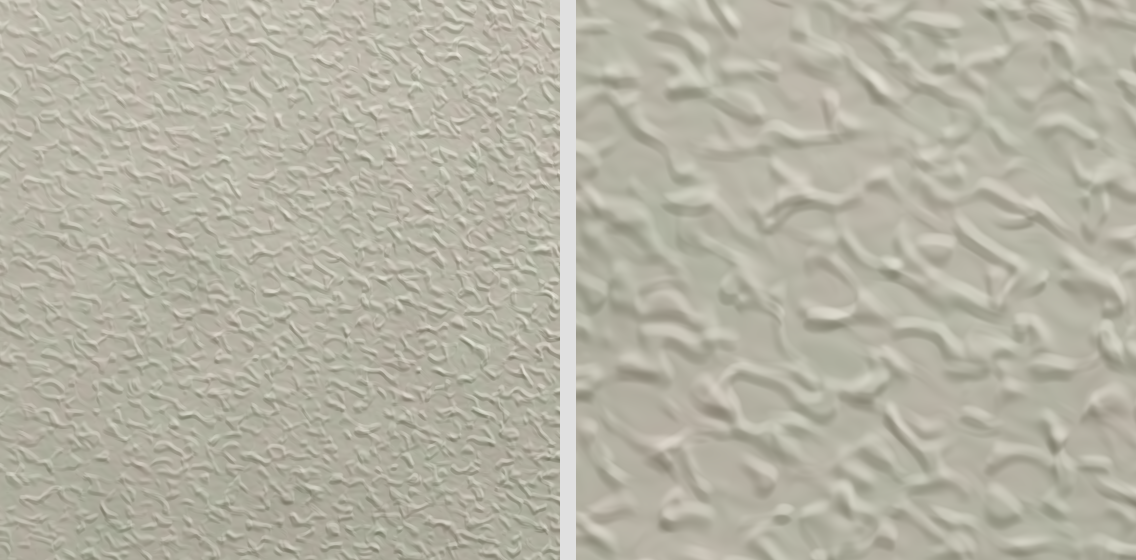
Left, the full canvas; right, a detail of the centre.
Write a WebGL 2 fragment shader that draws this texture.

```glsl
#version 300 es
precision highp float;
// Draws a matte grey-beige plaster wall with short wrinkled ridges lit from above.

uniform vec2 u_resolution;
out vec4 fragColor;

// Unit gradient from the sine hash of a lattice point
vec2 latticeGradient(vec2 cell) {
  float angle = 6.2832 * fract(sin(dot(cell, vec2(127.1, 311.7))) * 43758.545);
  return vec2(cos(angle), sin(angle));
}

// Gradient noise, roughly -0.7 to 0.7
float noise(vec2 p) {
  vec2 i = floor(p), f = fract(p);
  vec2 s = f * f * f * (f * (f * 6.0 - 15.0) + 10.0);
  float a = dot(latticeGradient(i), f);
  float b = dot(latticeGradient(i + vec2(1, 0)), f - vec2(1, 0));
  float c = dot(latticeGradient(i + vec2(0, 1)), f - vec2(0, 1));
  float d = dot(latticeGradient(i + vec2(1, 1)), f - vec2(1, 1));
  return mix(mix(a, b, s.x), mix(c, d, s.x), s.y);
}

// Plaster height: short broken crests, small bumps and fine grain
float plasterHeight(vec2 p) {
  p *= 1.0 + 0.12 * p.x;
  // Stretch the relief along a line falling gently to the right
  vec2 q = vec2(dot(p, vec2(0.95, -0.31)) * 26.0, dot(p, vec2(0.31, 0.95)) * 42.0);
  q += 0.45 * vec2(noise(q * 1.1 + 5.3), noise(q * 1.1 + 31.7));
  float line = noise(q);
  float crest = exp(-28.0 * line * line);
  float broken = smoothstep(0.0, 0.28, noise(q * 1.15 + 17.4));
  float bumps = smoothstep(0.1, 0.42, noise(q * 1.4 + 43.1));
  return 1.1 * crest * broken + 1.05 * bumps + 0.3 * noise(q * 2.1 + 71.9);
}

void main() {
  vec2 uv = gl_FragCoord.xy / u_resolution.y;

  // Side light: upper slopes brighten, lower slopes fall into deeper shade
  vec2 toLight = vec2(0.27, 0.96) * 0.0034;
  float slope = plasterHeight(uv - toLight) - plasterHeight(uv + toLight);
  float relief = slope < 0.0 ? slope * 1.15 : slope;
  relief = relief / (1.0 + 0.2 * abs(relief));
  relief *= 0.105 * mix(0.85, 1.15, uv.x);

  // Broad falloff down the wall and soft uneven patches
  float falloff = 0.07 * (uv.y - 0.5) + 0.022 * noise(uv * 5.0 + 9.0);
  falloff += 0.022 * noise(uv * 13.0 + 23.0);
  float tint = 0.015 * noise(uv * 9.0 + 60.0) + 0.016 * noise(uv * 30.0 + 90.0);

  vec3 wall = vec3(0.709, 0.699, 0.643);
  wall += falloff + relief * vec3(1.0, 1.0, 1.04);
  wall += tint * vec3(1.0, -0.4, 0.3);
  wall += vec3(0.006, 0.0, 0.006) * (uv.y - 0.5);
  fragColor = vec4(clamp(wall, 0.0, 1.0), 1.0);
}
```
